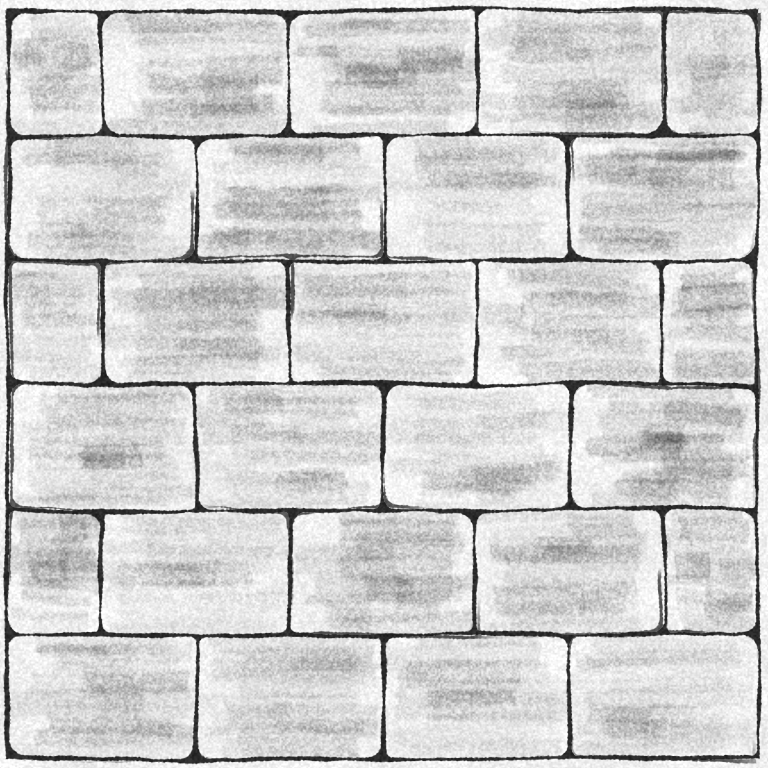
Reproduce this texture procedurally as a Shadertoy shader.

```glsl
// Hand-sketched brick wall: six courses of four bricks in a running bond.
// Wobbly ink follows rounded-box distances, so joints pool into dark wedges;
// each brick is shaded by overlapping horizontal strokes under paper grain.

const vec2 GRID = vec2(4.0, 6.0);
const vec2 FRAME_LO = vec2(0.0108, 0.0117);
const vec2 FRAME_HI = vec2(0.9857, 0.9866);

struct Brick {
    float edge;   // distance from the joint line, growing into the brick
    vec2 id;
    vec2 local;   // 0..1 across the brick
};

float hash(vec2 p) {
    vec3 q = fract(vec3(p.xyx) * 0.1031);
    q += dot(q, q.yzx + 33.33);
    return fract((q.x + q.y) * q.z);
}

float noise(vec2 p) {
    vec2 i = floor(p), f = fract(p);
    f = f * f * (3.0 - 2.0 * f);
    return mix(mix(hash(i), hash(i + vec2(1, 0)), f.x),
               mix(hash(i + vec2(0, 1)), hash(i + vec2(1, 1)), f.x), f.y);
}

vec2 wobble(vec2 p, float seed) {
    vec2 s = vec2(seed * 17.0 + 50.0);
    vec2 slow = vec2(noise(p * 8.0 + s), noise(p * 8.0 + s + 31.0)) - 0.5;
    vec2 quick = vec2(noise(p * 45.0 + s), noise(p * 45.0 + s + 73.0)) - 0.5;
    return slow * (0.007 + 0.005 * seed) + quick * 0.0022;
}

Brick findBrick(vec2 p) {
    vec2 size = (FRAME_HI - FRAME_LO) / GRID;
    vec2 g = (p - FRAME_LO) / size;
    float row = clamp(floor(g.y), 0.0, GRID.y - 1.0);
    float shift = 0.5 * mod(row, 2.0);
    float col = floor(g.x + shift);

    // Bricks at the ends of shifted courses are cut by the frame.
    vec2 lo = FRAME_LO + size * vec2(max(col - shift, 0.0), row);
    vec2 hi = FRAME_LO + size * vec2(min(col - shift + 1.0, GRID.x), row + 1.0);
    vec2 c = p - 0.5 * (lo + hi);
    vec2 id = vec2(col, row) + 10.0;

    // Every corner has its own radius.
    float radius = 0.007 + 0.018 * hash(id * 7.0 + step(0.0, c) * 3.0);
    vec2 d = abs(c) - 0.5 * (hi - lo) + radius;
    float box = length(max(d, 0.0)) + min(max(d.x, d.y), 0.0) - radius;

    // Beyond the frame, measure outward from the wall instead.
    vec2 o = max(FRAME_LO - p, p - FRAME_HI);
    float outside = max(o.x, o.y);
    return Brick(outside > 0.0 ? outside : -box, id, (p - lo) / (hi - lo));
}

// Overlapping marker strokes, long ones first and then shorter dark ones.
float shading(Brick b, vec2 p) {
    float load = mix(0.045, 0.115, hash(b.id * 3.0 + 5.0));
    float ragged = 0.035 * (noise(p * vec2(35.0, 130.0)) - 0.5);
    float tone = 0.0;
    for (int i = 0; i < 16; i++) {
        vec2 key = b.id * 19.0 + float(i) * vec2(3.0, 7.0);
        bool isLong = i < 9;
        float y = isLong ? (float(i) + 0.2 + 0.6 * hash(key)) / 9.0
                         : mix(0.1, 0.9, hash(key));
        float halfHeight = mix(0.04, 0.12, hash(key + 1.0));
        float start = hash(key + 2.0) * (isLong ? 0.28 : 0.6);
        float end = isLong ? 1.0 - 0.2 * hash(key + 3.0)
                           : min(start + mix(0.2, 0.6, hash(key + 3.0)), 0.97);
        float slant = (b.local.x - 0.5) * 0.12 * (hash(key + 4.0) - 0.5);
        float across = abs(b.local.y - y + slant + ragged) - halfHeight;
        float along = max(start - b.local.x, b.local.x - end) + ragged;
        tone += load * mix(0.5, 1.3, hash(key + 5.0))
              * smoothstep(0.02, -0.025, across) * smoothstep(0.012, -0.012, along);
    }
    float streak = noise(p * vec2(9.0, 150.0)) * 0.6 + noise(p * vec2(5.0, 45.0)) * 0.6;
    return tone * (0.55 + 0.75 * streak);
}

void mainImage(out vec4 fragColor, in vec2 fragCoord) {
    vec2 p = fragCoord / iResolution.xy;
    float soft = max(0.0012, 0.8 / iResolution.y);
    float grain = noise(p * 430.0) * 0.6 + noise(p * 290.0 + 91.0) * 0.4 - 0.5;

    // Paper and pencil tone
    Brick brick = findBrick(p + wobble(p, 0.0));
    vec2 o = max(FRAME_LO - p, p - FRAME_HI);
    float inside = smoothstep(0.004, -0.002, max(o.x, o.y));
    float tone = shading(brick, p) * inside;
    float mottling = 0.05 * noise(p * vec2(12.0, 22.0));
    float value = 0.975 - mottling - min(tone, 0.5);
    value += grain * mix(0.17, 0.34, smoothstep(0.0, 0.2, tone));

    // Ink: a full outline, then broken second strokes beside it
    float ink = 0.0;
    for (int i = 0; i < 2; i++) {
        float pass = float(i);
        float edge = findBrick(p + wobble(p, pass)).edge + grain * 0.0016;
        float pressure = noise(p * 24.0 + pass * 40.0);
        float width = mix(0.0012, 0.0036, pressure) - 0.0006 * pass;
        float present = i == 0 ? 1.0 : smoothstep(0.5, 0.62, noise(p * 6.0 + 120.0));
        ink = max(ink, present * (0.94 - 0.2 * pass) * smoothstep(soft, -soft, edge - width));
    }
    value = mix(value, 0.12 + 0.15 * grain, ink);
    fragColor = vec4(vec3(clamp(value, 0.0, 1.0)), 1.0);
}
```
